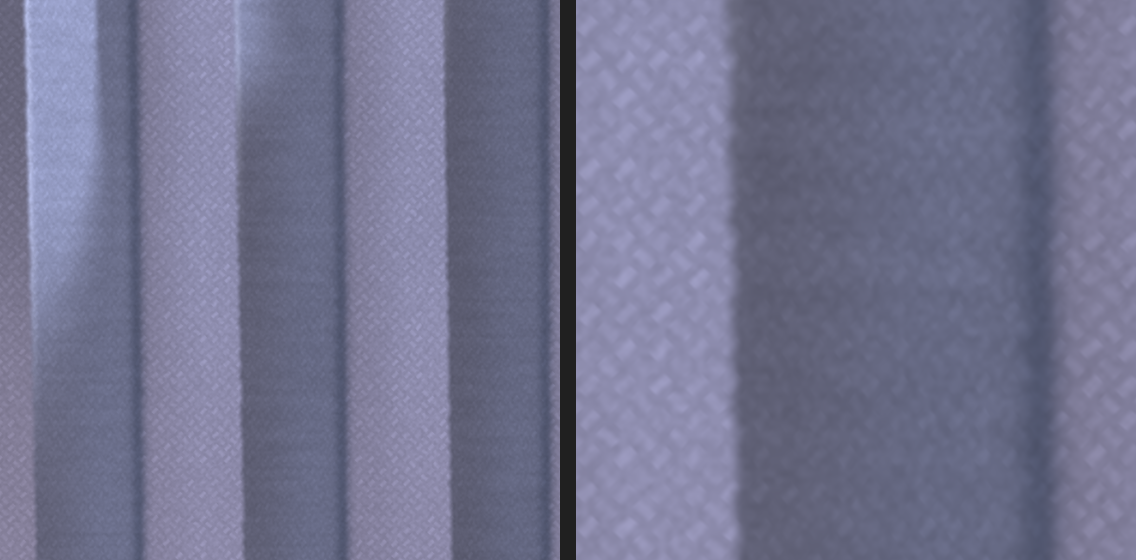
Left, the full canvas; right, a detail of the centre.
Write a WebGL 1 fragment shader that draws this texture.

```glsl
precision highp float;
// Pleated cloth: upright folds alternate a lit panel and a shaded panel.
// Folds are painted left to right with soft, slightly slanting edges, then
// a diagonal basket weave, fine grain and broad tonal drift are added.

uniform vec2 u_resolution;

#define FOLD_PERIOD 0.3745
#define FIRST_RIDGE 0.043
#define SHADE_WIDTH 0.195
#define RIDGE_SLANT 0.022
#define RIDGE_SOFT 0.006
#define CREASE_WIDTH 0.013
#define WEAVE_CELLS 66.0
#define WEAVE_DEPTH 0.085
#define GRAIN_DEPTH 0.10

const vec3 LIT_NEAR_VALLEY = vec3(0.495, 0.485, 0.595);
const vec3 LIT_NEAR_RIDGE = vec3(0.560, 0.560, 0.695);
const vec3 SHADE_NEAR_RIDGE = vec3(0.365, 0.368, 0.450);
const vec3 SHADE_NEAR_VALLEY = vec3(0.400, 0.415, 0.520);
const vec3 SHEEN = vec3(0.595, 0.625, 0.785);
const vec3 CREASE = vec3(0.285, 0.310, 0.405);

float hash(vec2 p) {
  vec3 q = fract(p.xyx * 0.1031);
  q += dot(q, q.yzx + 33.33);
  return fract((q.x + q.y) * q.z);
}

float noise(vec2 p) {
  vec2 i = floor(p), f = fract(p);
  f = f * f * (3.0 - 2.0 * f);
  return mix(mix(hash(i), hash(i + vec2(1.0, 0.0)), f.x),
             mix(hash(i + vec2(0.0, 1.0)), hash(i + vec2(1.0, 1.0)), f.x), f.y);
}

// Fold edges; down runs from 0 at the top to 1 at the bottom.
float ridgeX(float fold, float down) {
  return FIRST_RIDGE + fold * FOLD_PERIOD + down * (RIDGE_SLANT - 0.004 * fold);
}

float valleyX(float fold, float down) {
  return FIRST_RIDGE + SHADE_WIDTH + fold * (FOLD_PERIOD - 0.007)
         + down * (0.012 - 0.004 * fold);
}

// Soft sheen just right of a ridge, shorter on each following fold.
float sheen(float fold, float fromRidge, float down) {
  float life = max(0.90 - 0.58 * fold, 0.001);
  float age = clamp(down / life, 0.0, 1.0);
  float reach = mix(0.128, 0.035, smoothstep(0.25, 0.9, age)) - 0.065 * fold;
  float blur = 0.008 + 0.065 * smoothstep(0.05, 0.8, age) + 0.045 * fold;
  float body = 1.0 - smoothstep(reach - blur, reach + blur, fromRidge);
  return body * (1.0 - smoothstep(0.3, 1.0, age)) * (1.0 - 0.3 * fold);
}

// Short threads on a diagonal grid, turning by a right angle in every other cell.
float weave(vec2 p) {
  p += 0.22 * vec2(noise(p * 0.6), noise(p * 0.6 + 41.0));
  vec2 q = vec2(p.x + p.y, p.y - p.x) * 0.7071;
  vec2 cell = floor(q), f = abs(fract(q) - 0.5);
  float turned = mod(cell.x + cell.y, 2.0);
  vec2 thread = mix(f, f.yx, turned);
  float strand = (1.0 - smoothstep(0.05, 0.36, thread.y))
               * (1.0 - smoothstep(0.34, 0.5, thread.x));
  return strand * (0.45 + 0.85 * hash(cell)) * mix(1.0, 0.75, turned) - 0.3;
}

void main() {
  vec2 uv = gl_FragCoord.xy / u_resolution;
  float down = 1.0 - uv.y;

  // Threads make the fold edges slightly ragged.
  float x = uv.x + 0.004 * (noise(vec2(uv.x * 30.0, uv.y * 95.0)) - 0.5);

  // Lit sliver before the first ridge, dimmer toward the top.
  vec3 color = mix(vec3(0.405, 0.400, 0.485), vec3(0.525, 0.505, 0.610),
                   smoothstep(0.05, 0.85, down));
  float shaded = 0.0;

  // Paint each fold over the previous one: shaded panel, crease, lit panel.
  for (int i = 0; i < 3; i++) {
    float fold = float(i);
    float ridge = ridgeX(fold, down);
    float valley = valleyX(fold, down);
    float nextRidge = ridgeX(fold + 1.0, down);
    float fromRidge = x - ridge;

    float across = clamp(fromRidge / (valley - ridge), 0.0, 1.0);
    vec3 shade = mix(SHADE_NEAR_RIDGE, SHADE_NEAR_VALLEY, smoothstep(0.05, 0.75, across));
    shade *= 1.05 - 0.03 * fold;
    shade = mix(shade, SHEEN, sheen(fold, fromRidge, down));
    float rim = exp(-pow((fromRidge - 0.004) / 0.007, 2.0));
    shade += 0.10 * rim * (1.0 - smoothstep(0.3, 0.9, down + 0.3 * fold));

    float across2 = clamp((x - valley) / (nextRidge - valley), 0.0, 1.0);
    vec3 lit = mix(LIT_NEAR_VALLEY, LIT_NEAR_RIDGE, smoothstep(0.0, 0.7, across2));
    lit = mix(lit, vec3(0.545, 0.525, 0.640), 0.55 * smoothstep(0.35, 1.0, down));

    float pastRidge = smoothstep(-RIDGE_SOFT, RIDGE_SOFT, fromRidge);
    float pastValley = smoothstep(-0.004, 0.011, x - valley);
    color = mix(mix(color, shade, pastRidge), lit, pastValley);
    shaded = mix(mix(shaded, 1.0, pastRidge), 0.0, pastValley);
    float crease = exp(-pow((x - valley) / CREASE_WIDTH, 2.0));
    color = mix(color, CREASE, 0.72 * crease);
  }

  // Cloth surface: weave, fine grain, faint cross rows in shade, broad drift.
  vec2 cloth = uv * WEAVE_CELLS;
  float relief = WEAVE_DEPTH * mix(weave(cloth), 0.55 * weave(cloth * vec2(1.3, 1.0)), shaded);
  float grain = 0.6 * noise(uv * 260.0) + 0.4 * noise(uv * 130.0 + 17.0) - 0.5;
  float rows = noise(uv * vec2(18.0, 110.0)) - 0.5;
  float drift = noise(uv * vec2(9.0, 5.0) + 7.0) - 0.5;
  color *= 1.0 + relief + GRAIN_DEPTH * grain + 0.05 * shaded * rows + 0.04 * drift;
  gl_FragColor = vec4(clamp(color, 0.0, 1.0), 1.0);
}
```
